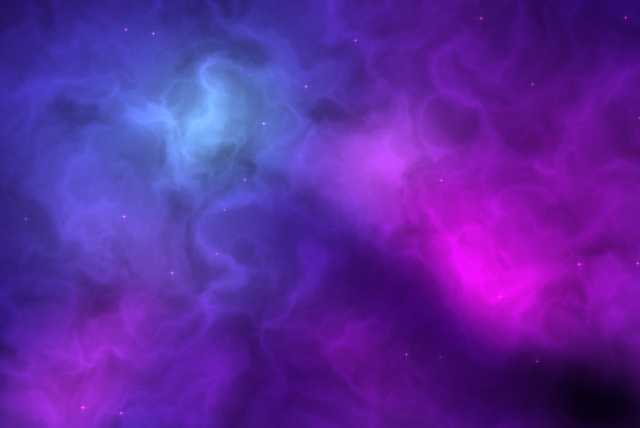
Give the GLSL for this background, as a WebGL 1 fragment shader.

```glsl
precision highp float;
uniform vec2 u_resolution;

const vec3 INDIGO = vec3(0.20, 0.12, 0.55);
const vec3 PURPLE = vec3(0.38, 0.09, 0.60);
const vec3 NIGHT = vec3(0.13, 0.03, 0.35);
const vec3 VOID = vec3(0.02, 0.0, 0.07);
const vec3 PLUM = vec3(0.20, 0.01, 0.39);
const vec3 BLUE = vec3(0.32, 0.37, 0.82);
const vec3 CYAN = vec3(0.45, 0.65, 0.92);
const vec3 LILAC = vec3(0.44, 0.33, 0.82);
const vec3 ORCHID = vec3(0.63, 0.33, 0.84);
const vec3 VIOLET = vec3(0.68, 0.18, 0.86);
const vec3 MAGENTA = vec3(0.88, 0.06, 0.90);
const vec3 BERRY = vec3(0.49, 0.05, 0.60);
const vec3 STAR = vec3(0.85, 0.25, 0.55);

const float WARP = 0.05;         // how far the noise bends the glows
const float CLOUD_DEPTH = 0.50;  // contrast of the broad clouds
const float WISP_DEPTH = 0.48;   // contrast of the fine filaments
const float STAR_CELL = 0.11;
const float STAR_SHARE = 0.26;

float hash(vec2 p) {
  return fract(sin(dot(p, vec2(127.1, 311.7))) * 43758.5453);
}

float noise(vec2 p) {
  vec2 i = floor(p);
  vec2 f = fract(p);
  f = f * f * (3.0 - 2.0 * f);
  return mix(mix(hash(i), hash(i + vec2(1.0, 0.0)), f.x),
             mix(hash(i + vec2(0.0, 1.0)), hash(i + 1.0), f.x), f.y);
}

float fbm(vec2 p) {
  float sum = 0.0;
  float gain = 0.5;
  for (int i = 0; i < 6; i++) {
    sum += gain * noise(p);
    p = mat2(1.6, 1.2, -1.2, 1.6) * p + 3.7;
    gain *= 0.5;
  }
  return sum;
}

// Soft ridges that read as thin threads of gas
float wisps(vec2 p) {
  float sum = 0.0;
  float gain = 0.5;
  for (int i = 0; i < 5; i++) {
    float ridge = 1.0 - abs(2.0 * noise(p) - 1.0);
    sum += gain * ridge * ridge;
    p = mat2(1.5, 1.2, -1.2, 1.5) * p + 5.3;
    gain *= 0.5;
  }
  return sum;
}

// Soft tilted ellipse, 1 at its centre
float glow(vec2 p, vec2 centre, vec2 radii, float angle) {
  vec2 d = p - centre;
  float c = cos(angle);
  float s = sin(angle);
  d = vec2(c * d.x + s * d.y, c * d.y - s * d.x) / radii;
  return exp(-dot(d, d));
}

vec3 nebula(vec2 p) {
  vec3 col = mix(INDIGO, PURPLE, smoothstep(0.45, 1.0, p.x + 0.25 * (0.5 - p.y)));
  // Dim borders
  col = mix(col, NIGHT, 0.75 * glow(p, vec2(-0.03, 0.40), vec2(0.15, 0.4), 0.0));
  col = mix(col, NIGHT, 0.6 * glow(p, vec2(0.0, 1.04), vec2(0.4, 0.14), 0.0));
  col = mix(col, NIGHT, 0.95 * glow(p, vec2(1.46, 0.99), vec2(0.42, 0.22), -0.2));
  col = mix(col, PLUM, 0.7 * glow(p, vec2(0.66, 0.10), vec2(0.17, 0.17), 0.0));
  // Blue cloud, upper left
  col = mix(col, BLUE, 0.9 * glow(p, vec2(0.42, 0.67), vec2(0.38, 0.27), 0.15));
  col = mix(col, LILAC, 0.85 * glow(p, vec2(0.35, 0.42), vec2(0.26, 0.14), -0.3));
  col = mix(col, CYAN, 0.95 * glow(p, vec2(0.49, 0.71), vec2(0.17, 0.14), 0.2));
  // Violet cloud, lower left
  col = mix(col, VIOLET, 0.65 * glow(p, vec2(0.26, 0.23), vec2(0.17, 0.12), 0.5));
  col = mix(col, VIOLET, 0.85 * glow(p, vec2(0.17, 0.08), vec2(0.17, 0.12), 0.4));
  col = mix(col, PURPLE, 0.7 * glow(p, vec2(0.47, 0.10), vec2(0.14, 0.16), 0.0));
  // Red haze and magenta core, right
  col = mix(col, BERRY, 0.85 * glow(p, vec2(1.33, 0.45), vec2(0.28, 0.34), 0.0));
  col = mix(col, BERRY, 0.45 * glow(p, vec2(0.85, 0.16), vec2(0.18, 0.09), -0.5));
  col = mix(col, ORCHID, 0.8 * glow(p, vec2(0.90, 0.61), vec2(0.16, 0.12), 0.5));
  col = mix(col, MAGENTA, 0.65 * glow(p, vec2(1.10, 0.43), vec2(0.23, 0.14), -0.7));
  // Dark lane running to the lower right corner
  col = mix(col, INDIGO, 0.6 * glow(p, vec2(0.74, 0.45), vec2(0.14, 0.09), -0.4));
  col = mix(col, PLUM, 0.9 * glow(p, vec2(1.01, 0.25), vec2(0.34, 0.10), -0.55));
  col = mix(col, PLUM, 0.7 * glow(p, vec2(1.14, 0.05), vec2(0.20, 0.09), -0.3));
  col = mix(col, VOID, 0.97 * glow(p, vec2(1.39, 0.06), vec2(0.22, 0.11), -0.35));
  return mix(col, MAGENTA, 0.85 * glow(p, vec2(1.15, 0.34), vec2(0.13, 0.09), -0.5));
}

// One small cross per chosen cell
float stars(vec2 p) {
  vec2 cell = floor(p / STAR_CELL);
  vec2 spot = 0.2 + 0.6 * vec2(hash(cell + 17.0), hash(cell + 43.0));
  vec2 d = abs(p - (cell + spot) * STAR_CELL);
  float core = exp(-dot(d, d) / 0.000006);
  float arms = exp(-d.x / 0.0014 - d.y / 0.006) + exp(-d.y / 0.0014 - d.x / 0.006);
  float power = 0.2 + 0.5 * hash(cell + 71.0);
  return step(hash(cell + 5.0), STAR_SHARE) * power * (0.7 * core + 0.5 * arms);
}

void main() {
  vec2 p = gl_FragCoord.xy / u_resolution.y;
  vec2 bend = vec2(fbm(p * 6.0 + 2.0), fbm(p * 6.0 + 19.0)) - 0.49;
  vec3 col = nebula(p + WARP * bend);

  // Cloud texture
  float cloud = fbm(p * 10.0 + 2.0 * bend + 8.0) - 0.49;
  float wisp = wisps(p * 7.0 + 2.0 * bend + 31.0) - 0.46;
  col *= 1.0 + CLOUD_DEPTH * cloud + WISP_DEPTH * wisp;

  col += STAR * stars(p);
  gl_FragColor = vec4(clamp(col, 0.0, 1.0), 1.0);
}
```
